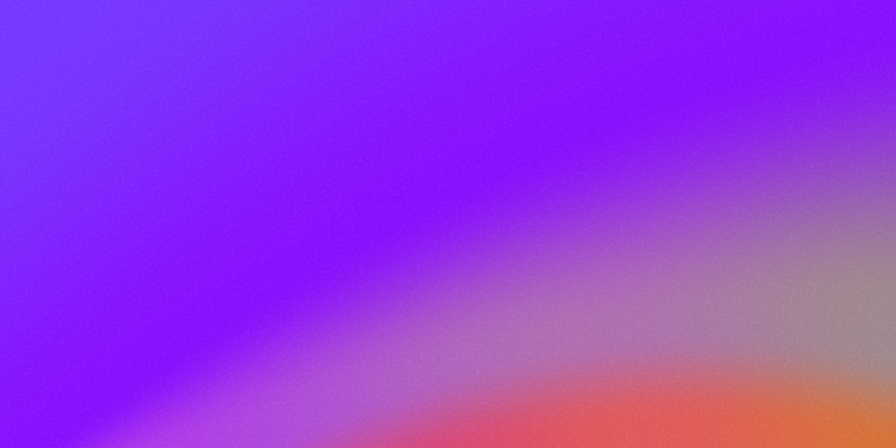
Reproduce this background procedurally as a WebGL 1 fragment shader.

```glsl
precision highp float;

uniform vec2 u_resolution;

const vec3 INDIGO = vec3(0.47, 0.22, 1.0);
const vec3 VIOLET = vec3(0.54, 0.07, 0.99);
const vec3 ORCHID = vec3(0.69, 0.25, 0.91);
const vec3 MAUVE  = vec3(0.69, 0.44, 0.70);
const vec3 TAUPE  = vec3(0.63, 0.54, 0.56);
const vec3 ROSE   = vec3(0.86, 0.28, 0.46);
const vec3 CORAL  = vec3(0.88, 0.36, 0.36);
const vec3 ORANGE = vec3(0.85, 0.45, 0.23);

vec2 hash2(vec2 cell) {
  vec2 q = vec2(dot(cell, vec2(127.1, 311.7)), dot(cell, vec2(269.5, 183.3)));
  return fract(sin(q) * 43758.55);
}

// Distance to the nearest scattered point
float cellular(vec2 p) {
  vec2 cell = floor(p);
  vec2 local = fract(p);
  float nearest = 2.0;
  for (int j = -1; j <= 1; j++) {
    for (int i = -1; i <= 1; i++) {
      vec2 offset = vec2(float(i), float(j));
      vec2 toPoint = offset + hash2(cell + offset) - local;
      nearest = min(nearest, dot(toPoint, toPoint));
    }
  }
  return sqrt(nearest);
}

// Three colours blended along x, with the second one at position mid
vec3 ramp(vec3 a, vec3 b, vec3 c, float start, float mid, float x) {
  vec3 firstHalf = mix(a, b, smoothstep(start, mid, x));
  return mix(firstHalf, c, smoothstep(mid, 1.0, x));
}

// Height of the saturated violet band
float ridgeHeight(float x) {
  return -0.08 + 1.55 * x - 0.55 * x * x;
}

// Height of the warm dome's soft edge
float domeHeight(float x, float peakX, float peakY) {
  float dx = x - peakX;
  return peakY - 1.1 * dx * dx;
}

vec3 skyColor(vec2 uv) {
  float depth = ridgeHeight(uv.x) - uv.y;
  float hazeWidth = 0.12 + 0.48 * uv.x;
  vec3 haze = ramp(ORCHID, MAUVE, TAUPE, 0.15, 0.65, uv.x);
  vec3 color = mix(VIOLET, INDIGO, smoothstep(0.0, 0.9, -depth));
  return mix(color, haze, smoothstep(-0.03, 1.0, depth / hazeWidth));
}

vec3 addWarmDome(vec3 color, vec2 uv) {
  float depth = domeHeight(uv.x, 0.78, 0.155) - uv.y;
  vec3 warm = ramp(ROSE, CORAL, ORANGE, 0.45, 0.72, uv.x);
  return mix(color, warm, smoothstep(-0.11, 0.10, depth));
}

void main() {
  vec2 uv = gl_FragCoord.xy / u_resolution;
  vec2 p = gl_FragCoord.xy / u_resolution.y;

  vec3 color = addWarmDome(skyColor(uv), uv);

  // Faint film grain
  color += 0.035 * (cellular(p * 150.0) - 0.45);

  gl_FragColor = vec4(clamp(color, 0.0, 1.0), 1.0);
}
```
